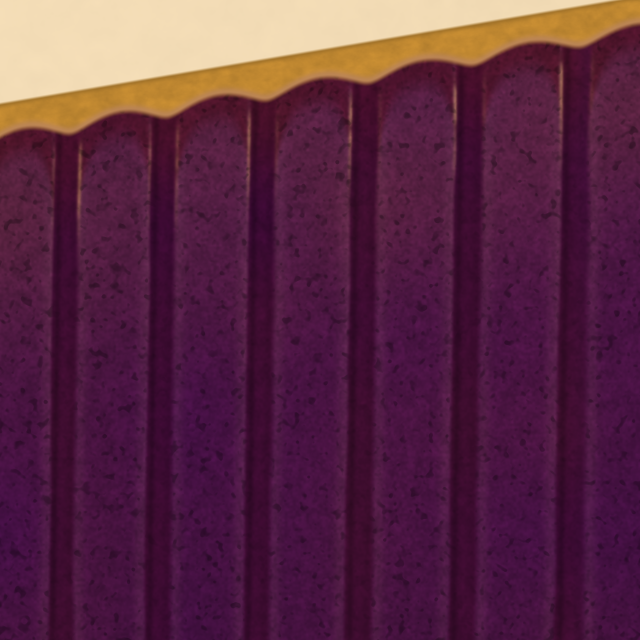
Give the GLSL for this texture, as a three.js fragment shader.

```glsl
varying vec2 vUv;

const vec3 CREAM = vec3(0.95, 0.86, 0.71);
const vec3 GOLD = vec3(0.75, 0.53, 0.19);
const vec3 TAN = vec3(0.73, 0.52, 0.36);
const vec3 PLUM = vec3(0.28, 0.07, 0.26);
const vec3 DUSTY_PLUM = vec3(0.355, 0.14, 0.255);
const vec3 GROOVE = vec3(0.245, 0.045, 0.195);
const vec3 MAROON = vec3(0.31, 0.07, 0.15);
const vec3 SHEEN = vec3(0.43, 0.22, 0.34);

float hash(vec2 p) {
  vec3 q = fract(vec3(p.xyx) * 0.1031);
  q += dot(q, q.yzx + 33.33);
  return fract((q.x + q.y) * q.z);
}

float noise(vec2 p) {
  vec2 i = floor(p);
  vec2 f = fract(p);
  f = f * f * (3.0 - 2.0 * f);
  float low = mix(hash(i), hash(i + vec2(1.0, 0.0)), f.x);
  float high = mix(hash(i + vec2(0.0, 1.0)), hash(i + vec2(1.0, 1.0)), f.x);
  return mix(low, high, f.y);
}

float fbm(vec2 p) {
  float sum = 0.0;
  float gain = 0.5;
  for (int i = 0; i < 4; i++) {
    sum += gain * noise(p);
    p = mat2(1.6, 1.2, -1.2, 1.6) * p + 17.0;
    gain *= 0.5;
  }
  return sum;
}

float line(float x, float center, float width) {
  float d = (x - center) / width;
  return exp(-d * d);
}

// Rib index along x; ribs lean slightly and widen to the right
float ribCoord(vec2 p, float first, float pitch, float growth) {
  float x = p.x - 0.014 * (p.y - 0.48) - first;
  return (sqrt(pitch * pitch + 4.0 * growth * x) - pitch) / (2.0 * growth);
}

// Rounded crests, softened troughs
float scallopTop(float x, float u) {
  float wave = cos(3.14159 * (u - 0.04));
  return 0.765 + 0.17 * x + 0.027 * sqrt(wave * wave + 0.07);
}

vec3 fabric(vec2 p, float u, float id, float drop) {
  const float HALF_RIB = 0.366;
  float t = u / HALF_RIB + 0.05 * (noise(vec2(id * 5.0, p.y * 9.0)) - 0.5);
  float side = abs(t);
  float soft = t > 0.0 ? 0.065 : 0.1;
  float inGroove = smoothstep(1.01 - soft, 1.01 + soft, side);

  // Rib body, dusty above and deeper below
  float dust = 1.0 - smoothstep(0.08, 0.5, drop);
  vec3 rib = mix(PLUM, DUSTY_PLUM, dust * 0.85);
  rib *= 0.98 + 0.04 * hash(vec2(id + 9.0, 3.0)) - 0.05 * smoothstep(0.5, 1.0, drop);
  rib = mix(rib, SHEEN, 0.24 * line(side, 0.88, 0.17));

  // Dark arched cap
  float arch = drop - 0.026 - 0.065 * pow(side, 4.0);
  float cap = 1.0 - smoothstep(-0.012, 0.035, arch);
  rib = mix(rib, MAROON * 0.95, 0.8 * cap);

  // Groove with shadowed walls
  vec3 groove = mix(GROOVE, MAROON, 0.7 * (1.0 - smoothstep(0.0, 0.18, drop)));
  float across = fract(u + 1.0);
  groove *= 1.0 - 0.22 * line(across, 0.42, 0.035) - 0.08 * line(across, 0.58, 0.04);
  groove = mix(groove, PLUM, 0.45 * smoothstep(0.88, 0.93, p.x));
  vec3 color = mix(rib, groove, inGroove);

  // Worn edges, broken up and fading below the top
  float fade = smoothstep(0.008, 0.05, drop) * (1.0 - smoothstep(0.06, 0.22, drop));
  float wear = 0.4 + 1.2 * noise(vec2(id * 7.0 + t * 2.0, p.y * 55.0));
  float rightward = smoothstep(0.15, 0.4, p.x);
  float leftGlow = mix(0.5, 0.12, rightward) * line(t, -0.98, 0.06);
  float rightGlow = mix(0.2, 0.55, rightward) * line(t, 0.99, 0.05);
  color = mix(color, TAN, min(fade * wear * (leftGlow + rightGlow), 0.8));
  float edgeFade = 1.0 - smoothstep(0.25, 0.95, drop);
  color = mix(color, SHEEN, 0.22 * wear * edgeFade * line(t, 0.97, 0.06));

  // Soft blotches, fine nap and sparse rounded flecks
  float blotch = noise(p * vec2(7.0, 6.0) + 4.0) - 0.5;
  color += blotch * vec3(0.022, 0.018, -0.02);
  color *= 0.88 + 0.25 * fbm(p * vec2(75.0, 65.0));
  vec2 turned = mat2(0.8, 0.6, -0.6, 0.8) * p;
  float grain = noise(turned * 190.0) + noise(p * 235.0 + 51.0) - 1.0;
  color *= 1.0 + 0.13 * grain * mix(1.0, 0.6, inGroove);
  float fleck = smoothstep(0.6, 0.85, 0.5 * noise(turned * 150.0 + 31.0) + 0.5 * noise(p * 110.0));
  color *= 1.0 - 0.28 * fleck * (1.0 - 0.7 * inGroove);
  return color;
}

vec3 trim(vec2 p, float top, float edge) {
  vec3 gold = GOLD * (0.91 + 0.19 * fbm(p * vec2(60.0, 80.0)));
  gold = mix(gold, TAN, 0.8 * line(p.y, top + 0.004, 0.007));
  return mix(gold, GOLD * 0.78, 0.7 * line(p.y, edge, 0.005));
}

vec3 wall(vec2 p) {
  float grain = fbm(p * 40.0) - 0.47;
  return CREAM * (1.0 + 0.025 * grain) + vec3(0.01) * (0.5 - p.x);
}

void main() {
  float coord = ribCoord(vUv, 0.1758, 0.151, 0.00195);
  float id = floor(coord + 0.5);
  float u = coord - id;
  float top = scallopTop(vUv.x, u);
  float edge = 0.837 + 0.168 * vUv.x;

  vec3 color = fabric(vUv, u, id, max(top - vUv.y, 0.0));
  color = mix(color, trim(vUv, top, edge), smoothstep(-0.006, 0.005, vUv.y - top));
  color = mix(color, wall(vUv), smoothstep(-0.002, 0.004, vUv.y - edge));
  gl_FragColor = vec4(color, 1.0);
}
```
